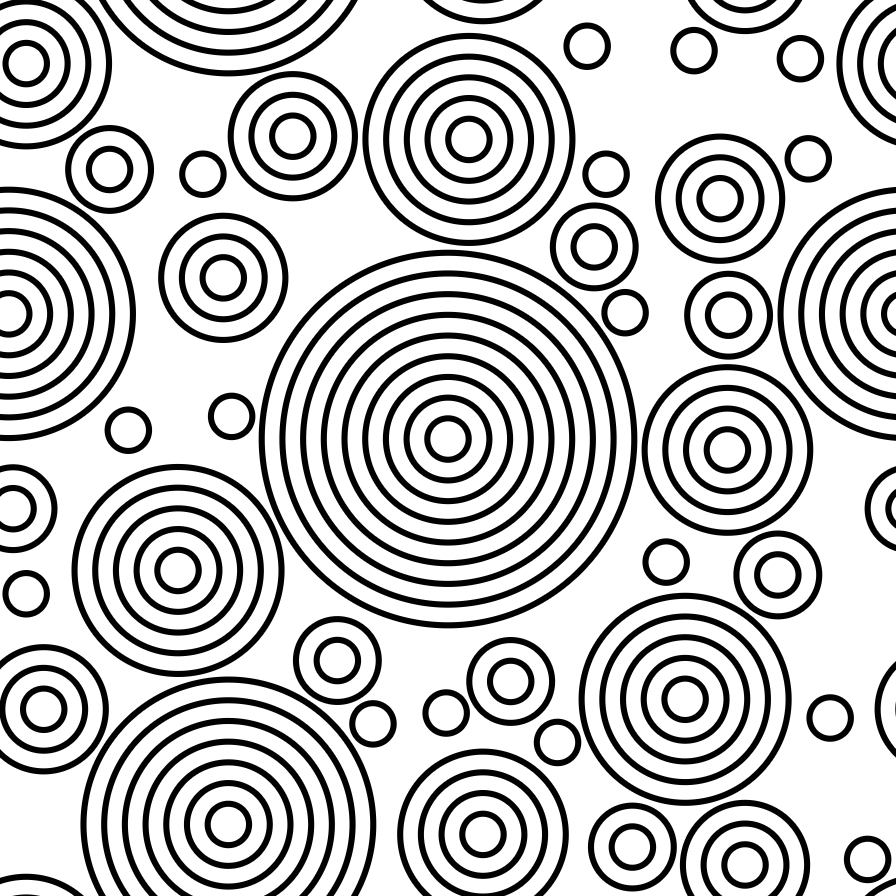
Reproduce this pattern procedurally as a WebGL 1 fragment shader.

```glsl
precision highp float;
// Scattered targets of evenly spaced black rings on white, wrapping at the edges.
// Large discs start on a low-discrepancy sequence, slide off the earlier ones and
// shrink to whole rings that fit; tiny discs then fill the gaps, one per cell.

uniform vec2 u_resolution;

#define DISCS 20
#define PUSHES 3
#define CELLS 7.0
#define RING_STEP 0.0231
#define LINE_WIDTH 0.0068
#define CLEARANCE 0.004
#define FIRST_CENTRE vec2(0.5, 0.51)
#define SPREAD vec2(0.75488, 0.56984)
#define PAPER vec3(1.0)
#define INK vec3(0.005)

// Half a line plus half the gap kept between neighbours.
const float PAD = 0.5 * (LINE_WIDTH + CLEARANCE);
const float PUSH_SLACK = 0.001;

vec3 discs[DISCS]; // centre and outer radius, negative when dropped

// Shortest offset on the unit tile with wrapped edges.
vec2 wrapOffset(vec2 offset) {
    return fract(offset + 0.5) - 0.5;
}

float hash(vec2 cell) {
    return fract(sin(dot(cell, vec2(12.99, 78.23))) * 4375.85);
}

// Desired ring count: one 9, then quickly falling to many small discs.
float wantedRings(float index) {
    return floor(9.85 * pow(index + 1.0, -0.36) - 0.03 * index);
}

float outerRadius(float rings) {
    return rings > 0.5 ? rings * RING_STEP + PAD : -1.0;
}

// Slides a disc off each of the first discs in turn.
vec2 pushOut(vec2 centre, float radius, int count) {
    for (int j = 0; j < DISCS; j++) {
        if (j >= count) break;
        vec2 offset = wrapOffset(centre - discs[j].xy);
        float reach = discs[j].z + radius + PUSH_SLACK;
        float apart = length(offset);
        if (apart < reach) centre += offset * (reach / max(apart, 0.0001) - 1.0);
    }
    return centre;
}

// Whole rings that fit around a centre without touching the first discs.
float fittingRings(vec2 centre, float wanted, int count) {
    float room = 0.5;
    for (int j = 0; j < DISCS; j++) {
        if (j >= count || room < PAD) break;
        room = min(room, length(wrapOffset(centre - discs[j].xy)) - discs[j].z);
    }
    return min(wanted, floor((room - PAD) / RING_STEP));
}

// Smooth ink coverage of the ring lines at a distance from the centre.
float ringInk(float radius, float rings, float pixel) {
    float nearest = clamp(floor(radius / RING_STEP + 0.5), 1.0, rings);
    float edge = abs(radius - nearest * RING_STEP) - 0.5 * LINE_WIDTH;
    return clamp(0.5 - edge / pixel, 0.0, 1.0);
}

void main() {
    float pixel = 1.0 / min(u_resolution.x, u_resolution.y);
    vec2 point = gl_FragCoord.xy * pixel;
    float ink = 0.0;
    bool covered = false;

    // Large and middle discs; they never overlap, so the first hit decides.
    for (int i = 0; i < DISCS; i++) {
        float wanted = wantedRings(float(i));
        vec2 centre = fract(FIRST_CENTRE + float(i) * SPREAD);
        for (int p = 0; p < PUSHES; p++) {
            vec2 before = centre;
            centre = pushOut(centre, outerRadius(wanted), i);
            if (centre == before) break;
        }
        float rings = fittingRings(centre, wanted, i);
        discs[i] = vec3(centre, outerRadius(rings));

        float fromCentre = length(wrapOffset(point - centre));
        if (fromCentre < discs[i].z) {
            ink = ringInk(fromCentre, rings, pixel);
            covered = true;
            break;
        }
    }

    // Tiny discs, each kept inside its own cell of randomly shifted rows.
    if (!covered) {
        float row = floor(point.y * CELLS);
        vec2 shift = vec2(hash(vec2(mod(row, CELLS), 5.0)), 0.0);
        vec2 cell = floor(point * CELLS + shift);
        vec2 id = mod(cell, CELLS);
        float wanted = hash(id + 3.0) < 0.6 ? 2.0 : 1.0;
        float radius = outerRadius(wanted);
        vec2 low = (cell - shift) / CELLS + radius;
        vec2 high = (cell - shift + 1.0) / CELLS - radius;
        vec2 centre = mix(low, high, vec2(hash(id + 11.0), hash(id + 23.0)));
        for (int p = 0; p < PUSHES; p++) {
            centre = clamp(pushOut(centre, radius, DISCS), low, high);
        }
        float rings = fittingRings(centre, wanted, DISCS);
        float fromCentre = length(point - centre);
        if (fromCentre < outerRadius(rings)) ink = ringInk(fromCentre, rings, pixel);
    }

    gl_FragColor = vec4(mix(PAPER, INK, ink), 1.0);
}
```
